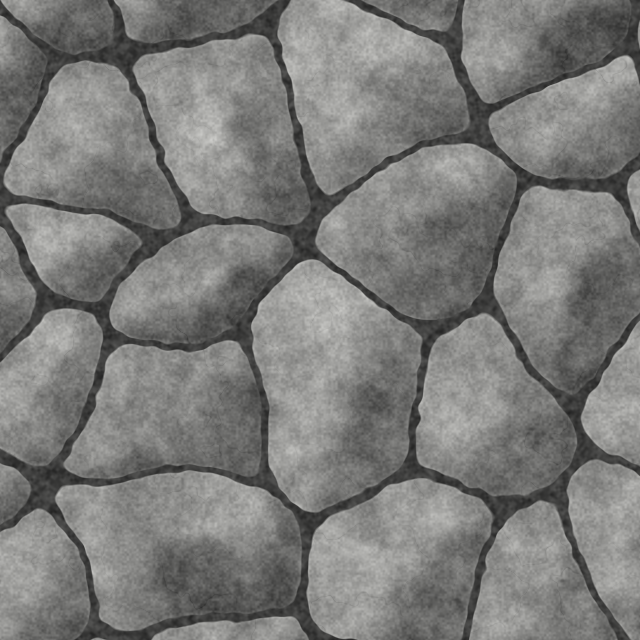
A Shadertoy shader for this texture:

```glsl
// Dry grey rubble wall: rounded stones of mixed size with dark gritty joints.
// Stones are cells of a weighted Voronoi (power) diagram, rounded by a soft
// minimum of edge distances and lit from the upper left as mottled domes.

const float STONES_ACROSS = 4.2;
const float SITE_JITTER = 0.72;
const float SIZE_SPREAD = 0.45;
const float CORNER_ROUNDING = 0.05;
const float DOME_SOFTNESS = 0.14;
const float JOINT_HALF_WIDTH = 0.0055;
const vec2 LIGHT_DIR = vec2(-0.74, 0.67);
const vec3 STONE_TINT = vec3(1.0, 1.0, 0.985);

float hash(vec2 p) {
    vec3 q = fract(vec3(p.xyx) * 0.1031);
    q += dot(q, q.yzx + 33.33);
    return fract((q.x + q.y) * q.z);
}

vec2 hash2(vec2 p) {
    return vec2(hash(p + 17.0), hash(p + 71.0));
}

float noise(vec2 p) {
    vec2 i = floor(p), f = fract(p);
    f = f * f * (3.0 - 2.0 * f);
    return mix(mix(hash(i), hash(i + vec2(1, 0)), f.x),
               mix(hash(i + vec2(0, 1)), hash(i + vec2(1, 1)), f.x), f.y);
}

vec2 noise2(vec2 p) {
    return vec2(noise(p), noise(p + 43.7)) - 0.5;
}

float fbm(vec2 p, int octaves, float gain) {
    float sum = 0.0, weight = 1.0, total = 0.0;
    for (int i = 0; i < octaves; i++) {
        sum += weight * noise(p);
        total += weight;
        weight *= gain;
        p = mat2(1.6, 1.2, -1.2, 1.6) * p + 19.3;
    }
    return sum / total;
}

vec2 stoneSite(vec2 cell) {
    return cell + 0.5 + SITE_JITTER * (hash2(cell) - 0.5);
}

// Squared distance to a site, reduced by the random weight of its stone.
float stonePower(vec2 p, vec2 cell) {
    vec2 offset = p - stoneSite(cell);
    return dot(offset, offset) - SIZE_SPREAD * hash(cell + 131.0);
}

vec2 owningCell(vec2 p) {
    vec2 base = floor(p), owner = base;
    float best = 1e3;
    for (int y = -2; y <= 2; y++)
    for (int x = -2; x <= 2; x++) {
        vec2 cell = base + vec2(x, y);
        float power = stonePower(p, cell);
        if (power < best) { best = power; owner = cell; }
    }
    return owner;
}

// Returns the outward slope of the dome (xy) and the rounded edge distance (z).
vec3 stoneShape(vec2 p, vec2 owner) {
    vec2 base = floor(p), site = stoneSite(owner), slope = vec2(0.0);
    float ownPower = stonePower(p, owner), edgeSum = 0.0, slopeSum = 0.0;
    for (int y = -2; y <= 2; y++)
    for (int x = -2; x <= 2; x++) {
        vec2 cell = base + vec2(x, y);
        if (cell == owner) continue;
        vec2 toward = stoneSite(cell) - site;
        float d = (stonePower(p, cell) - ownPower) / (2.0 * length(toward));
        float weight = exp(-d / DOME_SOFTNESS);
        edgeSum += exp(-d / CORNER_ROUNDING);
        slope += weight * normalize(toward);
        slopeSum += weight;
    }
    return vec3(slope / slopeSum, -CORNER_ROUNDING * log(edgeSum));
}

// Brightness of the stone face: soft shadow side, mottling, veins and grain.
float stoneTone(vec2 uv, vec2 slope, float edge, vec2 owner) {
    vec2 local = uv + 7.0 * hash2(owner + 211.0);
    float facing = dot(slope, -LIGHT_DIR) + 0.95 * (fbm(local * 7.0, 4, 0.5) - 0.5);
    float shadow = smoothstep(-0.25, 0.8, facing);
    float tone = 0.59 - 0.2 * shadow + 0.07 * (hash(owner + 307.0) - 0.5);

    tone += 0.42 * (fbm(local * 17.0, 5, 0.75) - 0.5);
    tone += 0.09 * (noise(uv * 270.0) - 0.5);
    float vein = abs(fbm(local * 13.0 + 5.0, 4, 0.6) - 0.5);
    tone -= 0.05 * smoothstep(0.02, 0.0, vein) * noise(local * 11.0);

    // Darkened shoulder with a thin worn rim.
    tone -= 0.035 * smoothstep(0.03, 0.0, edge);
    tone += 0.05 * smoothstep(0.006, 0.001, edge);
    return tone;
}

void mainImage(out vec4 fragColor, in vec2 fragCoord) {
    vec2 uv = fragCoord / iResolution.y;
    vec2 warped = uv + 0.04 * noise2(uv * 8.0) + 0.007 * noise2(uv * 55.0);
    vec2 p = warped * STONES_ACROSS + 20.0;

    vec2 owner = owningCell(p);
    vec3 shape = stoneShape(p, owner);
    float edge = shape.z / STONES_ACROSS - JOINT_HALF_WIDTH;

    float stone = stoneTone(uv, shape.xy, edge, owner);
    float joint = 0.24 + 0.22 * (fbm(uv * 110.0, 2, 0.8) - 0.5);
    float softness = max(1.0 / iResolution.y, 0.0016);
    float tone = mix(joint, stone, smoothstep(-softness, softness, edge));
    fragColor = vec4(clamp(tone * STONE_TINT, 0.0, 1.0), 1.0);
}
```
